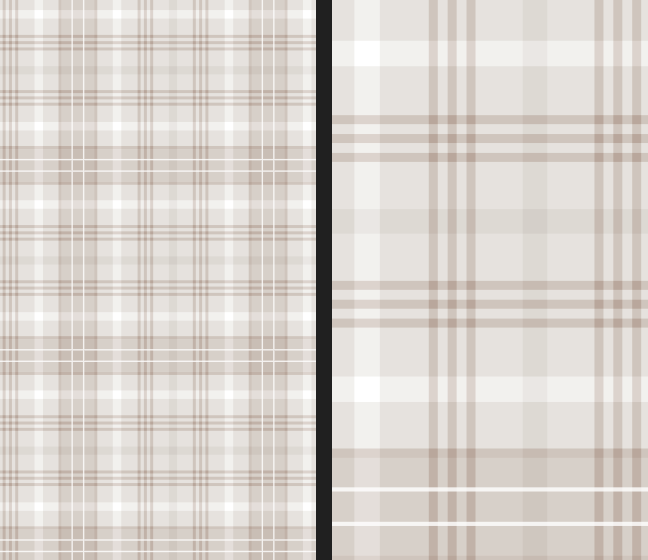
Left: the whole. Right: its middle third, enlarged.
Write a WebGL 1 fragment shader that draws this pattern.

```glsl
precision highp float;
// A pale beige tartan: one mirrored stripe sequence (the sett) is used for
// both warp and weft, and the two are blended evenly where they cross.
// Fine white pinstripes are laid over the woven result.

uniform vec2 u_resolution;

const float THREADS = 432.0;                  // threads across the canvas width
const float SETT = 260.0;                     // threads in one full repeat
const vec2 PIVOT = vec2(106.5, 19.5);         // centre of a broad band

const vec3 GROUND = vec3(0.900, 0.888, 0.870);
const vec3 BROAD  = vec3(0.790, 0.745, 0.710);
const vec3 THIN   = vec3(0.725, 0.655, 0.610);
const vec3 SOFT   = vec3(0.832, 0.812, 0.788);
const vec3 WHITE  = vec3(1.0);

// Distance to the nearest mirror line at the centre of a broad band.
float mirrored(float thread, float pivot) {
  return abs(mod(thread - pivot + 0.5 * SETT, SETT) - 0.5 * SETT);
}

// Antialiased coverage of a stripe from lo to hi; px is the pixel size.
float stripe(float d, float lo, float hi, float px) {
  return clamp((d - lo) / px + 0.5, 0.0, 1.0)
       - clamp((d - hi) / px + 0.5, 0.0, 1.0);
}

// Yarn colour at distance d from the broad band's centre.
vec3 yarn(float d, float px) {
  vec3 color = GROUND;
  color = mix(color, BROAD, stripe(d, -9.0, 22.2, px));
  color = mix(color, THIN, stripe(d, 22.2, 26.5, px));
  color = mix(color, WHITE, stripe(d, 47.7, 59.3, px));
  color = mix(color, SOFT, stripe(d, 124.4, 140.0, px));

  // Group of three thin stripes
  for (int i = 0; i < 3; i++) {
    float lo = 81.6 + 8.6 * float(i);
    color = mix(color, THIN, stripe(d, lo, lo + 4.1, px));
  }
  return color;
}

// White line on each side of the broad band's centre.
float pinstripe(float d, float px) {
  return stripe(d, 6.9, 8.8, px);
}

void main() {
  float px = THREADS / u_resolution.x;
  vec2 thread = gl_FragCoord.xy * px;
  float warp = mirrored(thread.x, PIVOT.x);
  float weft = mirrored(thread.y, PIVOT.y);

  // Even weave of the two directions
  vec3 color = mix(yarn(warp, px), yarn(weft, px), 0.5);

  // Pinstripes on top
  float line = max(pinstripe(warp, px), pinstripe(weft, px));
  color = mix(color, WHITE, 0.8 * line);

  gl_FragColor = vec4(color, 1.0);
}
```
